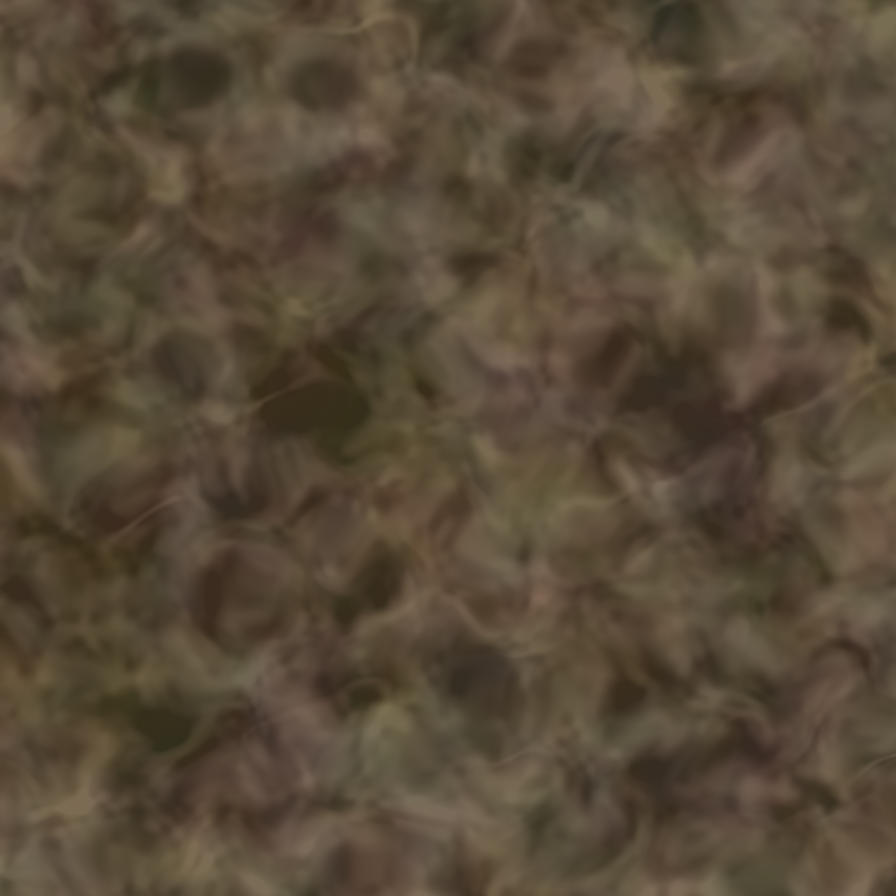
A Shadertoy shader for this texture:

```glsl
// Soft mottled brown stone: blurred dark olive flecks, pale tan wisps
// and one faint streak. Warped value noise sets the tone, broader noise
// shifts the hue, and ridged noise draws the wisps.

const vec3 BASE_BROWN = vec3(0.348, 0.293, 0.223);
const vec3 TONE_STEP = vec3(0.044, 0.042, 0.037);   // colour change per unit of tone
const vec3 RED_GREEN = vec3(0.014, -0.007, 0.001);
const vec3 YELLOW_GREY = vec3(0.004, 0.003, -0.018);
const vec3 OLIVE_SHIFT = vec3(-0.012, 0.001, -0.002);
const float BASE_FREQ = 5.5;        // cells across the canvas, coarsest layer
const float TONE_GAIN = 3.1;        // brings the layered noise to unit spread
const float WARP = 0.016;
const float WISP_TONE = 1.5;
const float STREAK_TONE = 1.3;
const vec2 STREAK_START = vec2(0.56, 0.892);
const vec2 STREAK_END = vec2(0.90, 0.940);
const float STREAK_WIDTH = 0.009;

float hash(vec2 p) {
    return fract(sin(dot(p, vec2(127.1, 311.7))) * 43758.5453);
}

// Smooth value noise in -1..1
float noise(vec2 p) {
    vec2 i = floor(p);
    vec2 f = fract(p);
    f = f * f * f * (f * (f * 6.0 - 15.0) + 10.0);
    float low = mix(hash(i), hash(i + vec2(1.0, 0.0)), f.x);
    float high = mix(hash(i + vec2(0.0, 1.0)), hash(i + vec2(1.0, 1.0)), f.x);
    return 2.0 * mix(low, high, f.y) - 1.0;
}

vec2 rotate(vec2 p, float angle) {
    float c = cos(angle), s = sin(angle);
    return vec2(c * p.x - s * p.y, s * p.x + c * p.y);
}

// Five turned layers, strongest at the size of the flecks
float mottle(vec2 p) {
    float sum = 0.0;
    float freq = BASE_FREQ;
    for (int i = 0; i < 5; i++) {
        float layer = float(i);
        float weight = 0.44 * exp(-0.28 * (layer - 2.0) * (layer - 2.0)) + 0.10;
        sum += weight * noise(rotate(p, 0.6 + 1.1 * layer) * freq + 17.3 * layer);
        freq *= 1.9;
    }
    return sum;
}

// Thin broken ridges, leaning up to the right
float wisps(vec2 p) {
    vec2 q = rotate(p, -0.45) * vec2(9.0, 15.0);
    float ridge = 1.0 - abs(noise(q + 41.0) + 0.35 * noise(q * 2.3 + 9.0));
    float patches = smoothstep(0.05, 0.75, noise(p * 7.0 + 63.0));
    return smoothstep(0.70, 1.0, ridge) * patches;
}

// Soft tapering line with a slight waver
float streak(vec2 p) {
    vec2 along = STREAK_END - STREAK_START;
    vec2 q = p - STREAK_START;
    float t = clamp(dot(q, along) / dot(along, along), 0.0, 1.0);
    float d = length(q - along * t) + 0.003 * noise(p * 30.0);
    float taper = smoothstep(0.0, 0.5, t) * smoothstep(1.0, 0.75, t);
    return exp(-d * d / (STREAK_WIDTH * STREAK_WIDTH)) * taper;
}

void mainImage(out vec4 fragColor, in vec2 fragCoord) {
    vec2 uv = fragCoord / iResolution.y;
    vec2 bend = vec2(noise(uv * 16.0 + 5.0), noise(uv * 16.0 + 31.0));
    vec2 p = uv + WARP * bend;

    // Lightness
    float tone = TONE_GAIN * mottle(p);
    tone += WISP_TONE * wisps(p) + STREAK_TONE * streak(uv);
    tone = clamp(tone, -2.8, 3.0);

    // Hue drifts, with the darkest flecks turning olive
    float redness = noise(p * 12.0 + 77.0) + 0.6 * noise(p * 27.0 + 3.0);
    float yellowness = noise(p * 9.0 + 51.0) + 0.7 * noise(p * 24.0 + 88.0);
    float olive = smoothstep(-0.8, -2.4, tone) * smoothstep(-0.4, 0.5, noise(p * 8.0 + 23.0));

    vec3 color = BASE_BROWN + TONE_STEP * tone;
    color += RED_GREEN * redness + YELLOW_GREY * yellowness + OLIVE_SHIFT * olive;
    fragColor = vec4(clamp(color, 0.0, 1.0), 1.0);
}
```
